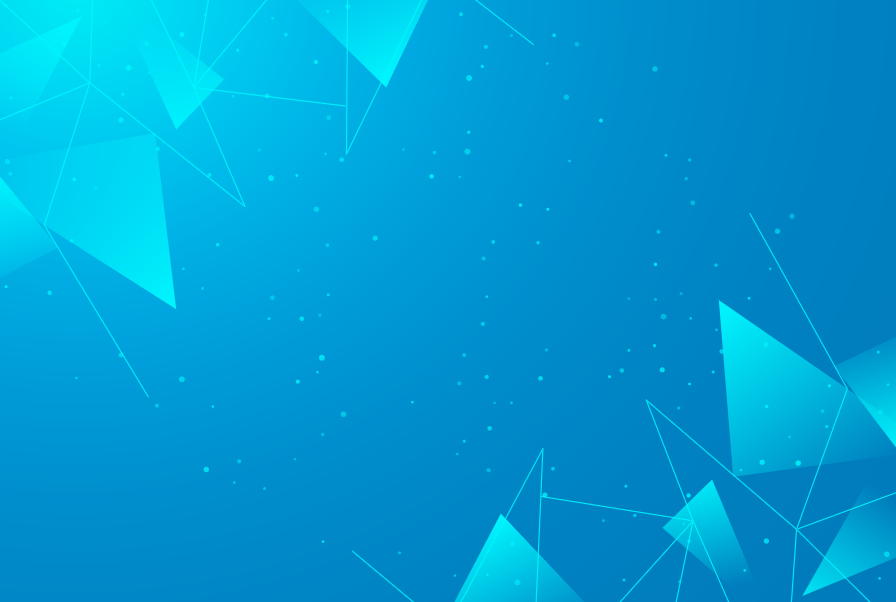
Give the GLSL for this background, as a WebGL 2 fragment shader.

```glsl
#version 300 es
precision highp float;

#define VIEW_HEIGHT 5.16
#define GLOW_CENTER vec2(0.65, -0.1)
#define GLOW_RADIUS 3.35
#define LINE_HALF_WIDTH 0.005
#define LINE_ALPHA 0.85
#define DOT_CELL 0.24
#define DOT_DENSITY 0.3
#define CYAN vec3(0.0, 0.97, 1.0)
#define MIRROR_ORIGIN vec2(7.57, 5.275)
#define MIRROR_TILT 0.0375

uniform vec2 u_resolution;
out vec4 fragColor;

vec3 hash3(vec2 cell) {
    vec3 h = fract(cell.xyx * vec3(0.1031, 0.1030, 0.0973));
    h += dot(h, h.yxz + 33.33);
    return fract((h.xxy + h.yzz) * h.zyx);
}

float gradientNoise(vec2 p) {
    vec2 cell = floor(p), f = fract(p);
    vec2 u = f * f * (3.0 - 2.0 * f);
    vec4 corner;
    for (int i = 0; i < 4; i++) {
        vec2 o = vec2(i & 1, i >> 1);
        float angle = 6.2832 * hash3(cell + o + 17.0).x;
        corner[i] = dot(vec2(cos(angle), sin(angle)), f - o);
    }
    return mix(mix(corner.x, corner.y, u.x), mix(corner.z, corner.w, u.x), u.y);
}

float cross2(vec2 a, vec2 b) {
    return a.x * b.y - a.y * b.x;
}

float edgeDistance(vec2 p, vec2 a, vec2 b) {
    return cross2(normalize(b - a), p - a);
}

// Triangle that is brightest at a and fades out towards fadeEnd
float shard(vec2 p, float px, vec2 a, vec2 b, vec2 c, vec2 fadeEnd) {
    float side = sign(cross2(b - a, c - a));
    float inside = min(side * edgeDistance(p, a, b),
        min(side * edgeDistance(p, b, c), side * edgeDistance(p, c, a)));
    vec2 fade = fadeEnd - a;
    float glow = clamp(1.0 - dot(p - a, fade) / dot(fade, fade), 0.0, 1.0);
    return glow * clamp(0.5 + inside / px, 0.0, 1.0);
}

float segment(vec2 p, vec2 a, vec2 b) {
    vec2 e = b - a;
    return length(p - a - e * clamp(dot(p - a, e) / dot(e, e), 0.0, 1.0));
}

float over(float below, float above) {
    return below + (1.0 - below) * above;
}

// Corner cluster: translucent shards under a web of thin lines
float cluster(vec2 p, float px) {
    float a = shard(p, px, vec2(1.51, 2.65), vec2(1.33, 1.14), vec2(-0.39, 1.44), vec2(0.27, 1.04));
    a = over(a, shard(p, px, vec2(-0.1, 1.39), vec2(0.5, 2.12), vec2(-0.6, 2.7), vec2(0.25, 2.45)));
    a = over(a, 0.85 * shard(p, px, vec2(0.7, 0.14), vec2(-0.4, 0.64), vec2(0.15, 1.2), vec2(0.1, 1.1)));
    a = over(a, 0.9 * shard(p, px, vec2(1.51, 1.11), vec2(1.92, 0.68), vec2(0.95, -0.1), vec2(1.25, 0.2)));
    a = over(a, shard(p, px, vec2(3.31, 0.75), vec2(3.86, -0.4), vec2(2.14, -0.4), vec2(2.7, -0.3)));

    vec2 hubA = vec2(0.77, 0.71), hubB = vec2(1.66, 0.75);
    vec2 elbow = vec2(0.38, 1.93), tip = vec2(2.1, 1.77), spike = vec2(2.97, 1.32);
    float d = segment(p, hubA, vec2(-0.22, -0.2));
    d = min(d, segment(p, hubA, vec2(0.8, -0.2)));
    d = min(d, segment(p, hubA, vec2(-0.3, 1.15)));
    d = min(d, segment(p, hubA, elbow));
    d = min(d, segment(p, elbow, vec2(1.27, 3.4)));
    d = min(d, segment(p, hubA, tip));
    d = min(d, segment(p, hubB, tip));
    d = min(d, segment(p, hubB, vec2(1.2, -0.2)));
    d = min(d, segment(p, hubB, vec2(1.82, -0.2)));
    d = min(d, segment(p, hubB, vec2(2.45, -0.2)));
    d = min(d, segment(p, hubB, vec2(2.97, 0.91)));
    d = min(d, segment(p, spike, vec2(2.98, -0.2)));
    d = min(d, segment(p, spike, vec2(3.71, -0.2)));
    d = min(d, segment(p, vec2(4.57, 0.38), vec2(3.82, -0.2)));
    return over(a, LINE_ALPHA * clamp(0.5 + (LINE_HALF_WIDTH - d) / px, 0.0, 1.0));
}

// Jittered dots, clumped by noise and kept off two opposite corners
float dots(vec2 p, float px, vec2 view) {
    vec2 cell = floor(p / DOT_CELL);
    vec3 h = hash3(cell), k = hash3(cell + 71.0);
    vec2 center = (cell + 0.2 + 0.6 * h.xy) * DOT_CELL;
    vec2 c = 2.0 * center / view - 1.0;
    float band = 1.0 - smoothstep(0.85, 1.35, abs(c.x - c.y));
    float density = DOT_DENSITY * band * (1.0 + 1.8 * gradientNoise(center * 1.3));
    float radius = mix(0.011, 0.026, k.x * k.x);
    float disc = clamp(0.5 + (radius - length(p - center)) / px, 0.0, 1.0);
    return step(h.z, density) * mix(0.4, 0.85, k.y) * disc;
}

void main() {
    float px = VIEW_HEIGHT / u_resolution.y;
    vec2 view = u_resolution * px;
    vec2 p = vec2(gl_FragCoord.x, u_resolution.y - gl_FragCoord.y) * px;

    // Radial glow from the upper left
    float r = length((p - GLOW_CENTER) * vec2(1.0, 1.1)) / GLOW_RADIUS;
    float glow = exp(-pow(r, 1.3));
    vec3 color = vec3(0.0, 0.47 + 0.45 * glow, 0.96 - 0.24 * (1.0 - glow) * (1.0 - glow));

    // The same cluster again, turned into the opposite corner
    vec2 m = MIRROR_ORIGIN - p;
    vec2 turned = m + MIRROR_TILT * vec2(m.y, -m.x);
    color = mix(color, CYAN, cluster(p, px));
    color = mix(color, CYAN, cluster(turned, px));
    color = mix(color, CYAN, dots(p, px, view));
    fragColor = vec4(color, 1.0);
}
```
